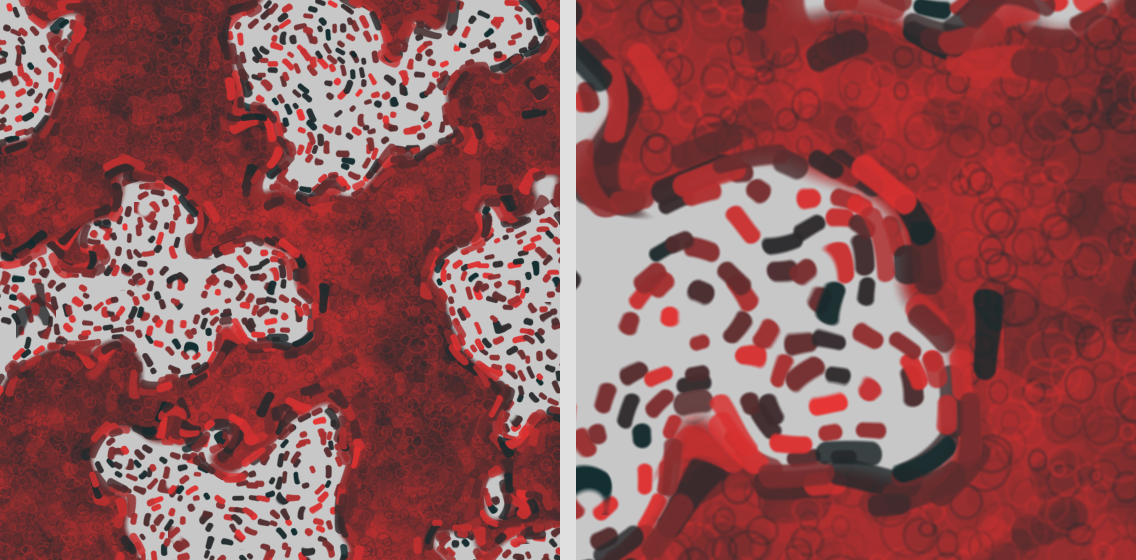
Left, the full canvas; right, a detail of the centre.
Reproduce this pattern procedurally as a WebGL 2 fragment shader.

```glsl
#version 300 es
precision highp float;

// Red and dark painted masses on pale grey, with loose dashes in the gaps.
// A sum of sine waves gives the masses; capsule strokes follow its contours,
// and cells of thin overlapping rings give the masses a curly grain.

uniform vec2 u_resolution;
out vec4 fragColor;

vec3 hash3(vec2 cell) {
  vec3 h = fract(cell.xyx * vec3(0.1031, 0.1030, 0.0973));
  h += dot(h, h.yxz + 33.33);
  return fract((h.xxy + h.yzz) * h.zyx);
}

// Layered sines: x is the height, yz its exact gradient.
vec3 terrain(vec2 p) {
  vec3 sum = vec3(0.2, 0.0, 0.0);
  float freq = 9.5, amp = 1.0;
  for (int i = 0; i < 16; i++) {
    float n = float(i);
    vec2 wave = freq * vec2(cos(2.4 * n + 0.6), sin(2.4 * n + 0.6));
    float phase = dot(wave, p) + 1.7 * n * n + 0.9;
    sum += amp * vec3(sin(phase), wave * cos(phase));
    freq *= 1.16;
    amp *= 0.87;
  }
  return sum;
}

// Approximate distance to the shore, positive inside a mass.
float shore(vec3 land) {
  return land.x / (length(land.yz) + 10.0);
}

vec3 ink(float warmth) {
  return mix(vec3(0.04, 0.16, 0.17), vec3(0.91, 0.19, 0.19), warmth);
}

float cover(float dist, float soft) {
  float edge = max(soft, 0.8 / u_resolution.y);
  return 1.0 - smoothstep(-edge, edge, dist);
}

// Strokes whose centres have a shore distance inside the band.
vec3 paintStrokes(vec3 color, vec2 p, vec3 land, float size, float seed, vec2 band,
                  float reach, float radius, float keep, float alpha) {
  vec2 home = floor(p / size);
  for (int y = -1; y <= 1; y++) {
    for (int x = -1; x <= 1; x++) {
      vec2 cell = home + vec2(x, y);
      vec3 place = hash3(cell + seed);
      vec3 look = hash3(cell + seed + 71.7);
      vec2 center = (cell + 0.5 + 0.9 * (place.xy - 0.5)) * size;
      vec3 local = terrain(center);
      float depth = shore(local);
      if (place.z > keep || depth < band.x || depth > band.y) continue;

      // Bend the capsule along the contour through its centre.
      float slope = length(local.yz) + 0.01;
      vec2 normal = local.yz / slope;
      vec2 q = p - center;
      float along = dot(q, vec2(-normal.y, normal.x));
      float bent = (land.x - local.x) / (slope + 10.0);
      float across = mix(dot(q, normal), bent, 0.45);
      float halfLength = reach * mix(0.2, 1.0, look.x);
      float dist = length(vec2(max(abs(along) - halfLength, 0.0), across));
      dist -= radius * mix(0.75, 1.1, look.y);
      color = mix(color, ink(look.z), alpha * cover(dist, 0.0012));
    }
  }
  return color;
}

// Thin translucent curls, one per cell.
vec3 paintRings(vec3 color, vec2 p, float size, float seed, float alpha) {
  vec2 home = floor(p / size);
  for (int y = -1; y <= 1; y++) {
    for (int x = -1; x <= 1; x++) {
      vec2 cell = home + vec2(x, y);
      vec3 place = hash3(cell + seed);
      vec3 look = hash3(cell + seed + 37.3);
      vec2 q = p - (cell + 0.5 + 0.9 * (place.xy - 0.5)) * size;
      q.x *= mix(0.8, 1.25, look.y);
      float ring = abs(length(q) - size * mix(0.25, 0.75, place.z)) - 0.0011;
      color = mix(color, ink(look.z), alpha * cover(ring, 0.0011));
    }
  }
  return color;
}

void main() {
  vec2 p = gl_FragCoord.xy / u_resolution.y;
  vec3 land = terrain(p);
  float depth = shore(land);

  // Pale ground with loose dashes
  vec3 color = vec3(0.78);
  color = paintStrokes(color, p, land, 0.020, 11.0, vec2(-9.0, 0.0),
                       0.0085, 0.0047, 0.74, 0.96);

  // Masses: smudged body, then curls
  float warmth = 0.47 + 0.09 * terrain(p * 0.7 + 3.1).x;
  vec3 body = ink(clamp(warmth, 0.18, 0.72));
  body = paintStrokes(body, p, land, 0.028, 23.0, vec2(0.01, 9.0),
                      0.020, 0.009, 0.9, 0.3);
  body = paintRings(body, p, 0.021, 41.0, 0.28);
  body = paintRings(body, p, 0.015, 59.0, 0.30);
  color = mix(color, body, smoothstep(-0.005, 0.006, depth));

  // Long strokes along the shores
  color = paintStrokes(color, p, land, 0.028, 83.0, vec2(-0.006, 0.022),
                       0.021, 0.0075, 0.9, 0.8);
  color = paintStrokes(color, p, land, 0.027, 97.0, vec2(-0.010, 0.014),
                       0.020, 0.0060, 0.8, 0.85);
  fragColor = vec4(color, 1.0);
}
```
